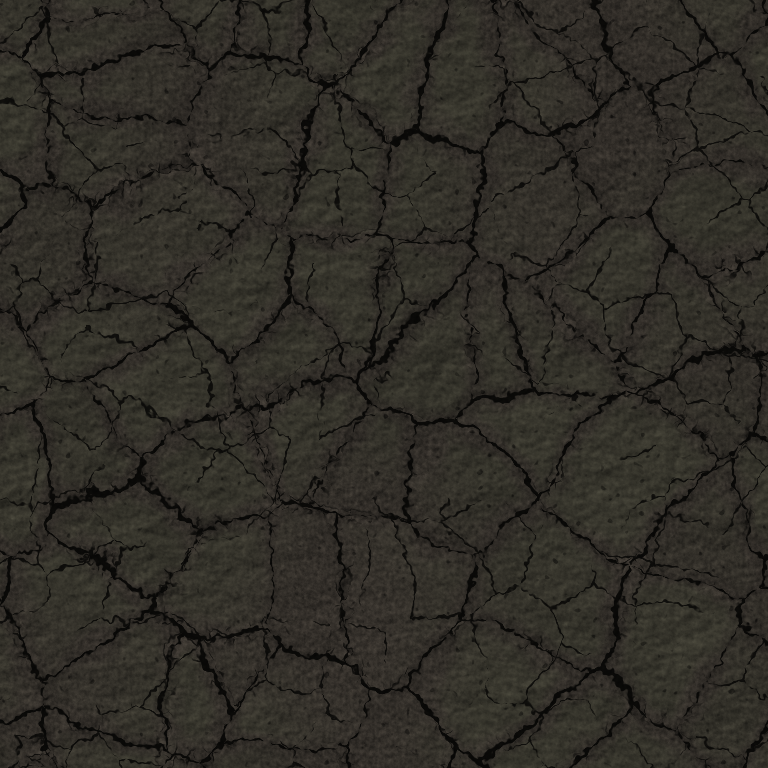
A three.js fragment shader for this texture:

```glsl
// Dark, dry cracked ground: olive stone plates with gritty brown margins.
// Warped Voronoi borders make the cracks, with finer layers for splinters and
// rubble; gradient noise supplies the relief, the grain and the stains.
varying vec2 vUv;

vec2 hash2(vec2 p) {
  p = vec2(dot(p, vec2(127.1, 311.7)), dot(p, vec2(269.5, 183.3)));
  return fract(sin(p) * 43758.55);
}

// Gradient noise, roughly -0.7 to 0.7
float gradientNoise(vec2 p) {
  vec2 i = floor(p), f = fract(p);
  vec2 u = f * f * f * (f * (f * 6.0 - 15.0) + 10.0);
  vec2 x = vec2(1.0, 0.0), y = vec2(0.0, 1.0);
  float a = dot(hash2(i) * 2.0 - 1.0, f);
  float b = dot(hash2(i + x) * 2.0 - 1.0, f - x);
  float c = dot(hash2(i + y) * 2.0 - 1.0, f - y);
  float d = dot(hash2(i + 1.0) * 2.0 - 1.0, f - 1.0);
  return mix(mix(a, b, u.x), mix(c, d, u.x), u.y);
}

float fbm(vec2 p) {
  float sum = 0.0, amplitude = 1.0;
  for (int i = 0; i < 5; i++) {
    sum += amplitude * gradientNoise(p);
    p = mat2(1.6, 1.2, -1.2, 1.6) * p + 7.3;
    amplitude *= 0.52;
  }
  return sum;
}

// Voronoi: x = distance to the border, y = random per border, z = random per cell
vec3 cells(vec2 p) {
  vec2 base = floor(p), f = fract(p), nearest = vec2(0.0), toSeed = vec2(0.0);
  float best = 8.0;
  for (int j = -1; j <= 1; j++)
    for (int i = -1; i <= 1; i++) {
      vec2 g = vec2(float(i), float(j));
      vec2 r = g + hash2(base + g) - f;
      if (dot(r, r) < best) { best = dot(r, r); nearest = g; toSeed = r; }
    }
  vec3 result = vec3(8.0, 0.0, hash2(base + nearest + 31.0).x);
  for (int j = -2; j <= 2; j++)
    for (int i = -2; i <= 2; i++) {
      vec2 g = nearest + vec2(float(i), float(j));
      vec2 r = g + hash2(base + g) - f;
      vec2 across = r - toSeed;
      if (dot(across, across) > 0.0001) {
        float d = dot(0.5 * (toSeed + r), normalize(across));
        if (d < result.x) result.xy = vec2(d, hash2(2.0 * base + g + nearest).y);
      }
    }
  return result;
}

float crackLine(float d, float halfWidth) {
  return (1.0 - smoothstep(halfWidth - 0.0009, halfWidth + 0.001, d))
    * smoothstep(-0.0004, 0.001, halfWidth);
}

float relief(vec2 p) {
  return fbm(p * vec2(19.0, 26.0)) + 0.45 * gradientNoise(p * vec2(62.0, 90.0));
}

void main() {
  vec2 uv = vUv;

  // Bend the borders broadly, then make them ragged at two finer scales
  vec2 bend = vec2(fbm(uv * 5.0 + 3.0), fbm(uv * 5.0 + 41.0));
  vec2 ragged = vec2(gradientNoise(uv * 62.0), gradientNoise(uv * 62.0 + 19.0));
  vec2 jagged = vec2(gradientNoise(uv * 150.0 + 4.0), gradientNoise(uv * 150.0 + 67.0));
  vec2 p = uv + 0.042 * bend + 0.007 * ragged + 0.0045 * jagged;
  p = mat2(0.83, 0.56, -0.56, 0.83) * p;
  float patchy = gradientNoise(uv * 6.0 + 11.0);
  float pinch = gradientNoise(uv * 42.0 + 5.0);
  float chip = gradientNoise(uv * 125.0 + 15.0);

  // Main cracks, splinters across some plates, rubble beside most cracks
  vec3 plate = cells(p * 7.6 + 2.0);
  float d = plate.x / 7.6;
  float width = 0.0005 + 0.0023 * plate.y + 0.003 * pinch + 0.003 * chip;
  float crack = crackLine(d, width);

  vec3 splinter = cells(p * 12.5 + 27.0);
  float splinterWidth = 0.0014 * smoothstep(-0.12, 0.12, patchy + 0.4 * (splinter.y - 0.5));
  splinterWidth += 0.0016 * pinch + 0.002 * chip - 0.0002;
  float broken = smoothstep(-0.15, 0.05, patchy + 0.4 * (splinter.y - 0.5));
  crack = max(crack, 0.9 * broken * crackLine(splinter.x / 12.5, splinterWidth));

  vec3 rubble = cells(p * 48.0 + 9.0);
  float band = (1.0 - smoothstep(0.005, 0.015, d))
    * smoothstep(-0.08, 0.16, gradientNoise(uv * 10.0 + 53.0));
  float rubbleWidth = 0.0014 * rubble.y + 0.0018 * chip;
  crack = max(crack, 0.85 * band * crackLine(rubble.x / 48.0, rubbleWidth));

  // Smooth olive plate centres fade into brown grit
  float core = smoothstep(0.0, 0.028, d + 0.026 * fbm(uv * 13.0))
    * smoothstep(-0.4, 0.2, gradientNoise(uv * 3.2 + 8.0) + 0.3 * (plate.z - 0.3));
  vec3 color = mix(vec3(0.198, 0.181, 0.161), vec3(0.207, 0.201, 0.167), core);

  // Slanted light on pits and ridges, with sharp grain and upright streaks
  float slope = relief(uv) - relief(uv + vec2(-0.0024, 0.0034));
  float grain = fbm(uv * 165.0);
  float streak = gradientNoise(uv * vec2(240.0, 45.0));
  float tone = 1.0 + clamp(0.75 * slope, -0.45, 0.32) * mix(0.6, 1.0, core);
  tone += mix(0.46, 0.27, core) * grain + mix(0.18, 0.05, core) * streak;
  tone += 0.07 * fbm(uv * 7.0 + 70.0) + 0.06 * (plate.z - 0.5);

  // Narrow shade beside cracks, loose chips, small dark pits
  tone *= 1.0 - 0.16 * exp(-d / 0.005);
  tone += 0.4 * band * (rubble.z - 0.45);
  tone -= 0.4 * smoothstep(0.34, 0.5, gradientNoise(uv * 95.0 + 33.0));
  color *= clamp(tone, 0.35, 1.55);

  vec3 crackColor = vec3(0.036, 0.034, 0.028) * (1.0 + 0.5 * grain);
  gl_FragColor = vec4(mix(color, crackColor, crack), 1.0);
}
```
